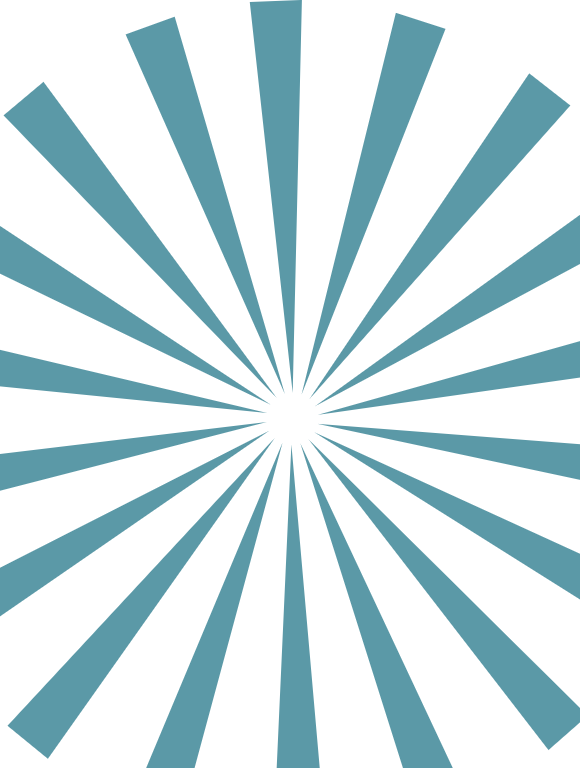
This background is drawn by a WebGL 1 fragment shader. Its source:

```glsl
precision highp float;
// Teal sunburst: eighteen flat-ended wedge rays fanning out on white.

uniform vec2 u_resolution;

// Share of a pixel on the positive side of an edge.
float coverage(float dist, float pixel) {
  return clamp(dist / pixel + 0.5, 0.0, 1.0);
}

// A wedge along the direction "angle", measured in canvas heights.
float ray(vec2 p, float angle, float pixel) {
  const float tipRadius = 0.0335;
  const float endRadius = 0.5443;
  vec2 axis = vec2(cos(angle), sin(angle));
  float along = dot(p, axis);
  float across = dot(p, vec2(-axis.y, axis.x));

  // The tip trails slightly clockwise of the outer end.
  float progress = (along - tipRadius) / (endRadius - tipRadius);
  across += 0.0018 * (1.0 - progress);

  // The difference of both sides keeps the narrow tip crisp.
  float halfWidth = max(0.0665 * (along - tipRadius), 0.0);
  float body = coverage(halfWidth - across, pixel)
             - coverage(-halfWidth - across, pixel);
  return body * coverage(endRadius - along, pixel);
}

void main() {
  float pixel = 1.0 / u_resolution.y;
  vec2 p = (gl_FragCoord.xy - vec2(0.5040, 0.4548) * u_resolution) * pixel;

  // The fan runs clockwise and closes with one narrower gap.
  float burst = 0.0;
  for (int i = 0; i < 18; i++) {
    float angle = radians(92.26 - 20.14 * float(i));
    burst = max(burst, ray(p, angle, pixel));
  }

  vec3 white = vec3(1.0);
  vec3 teal = vec3(0.355, 0.600, 0.655);
  gl_FragColor = vec4(mix(white, teal, burst), 1.0);
}
```
